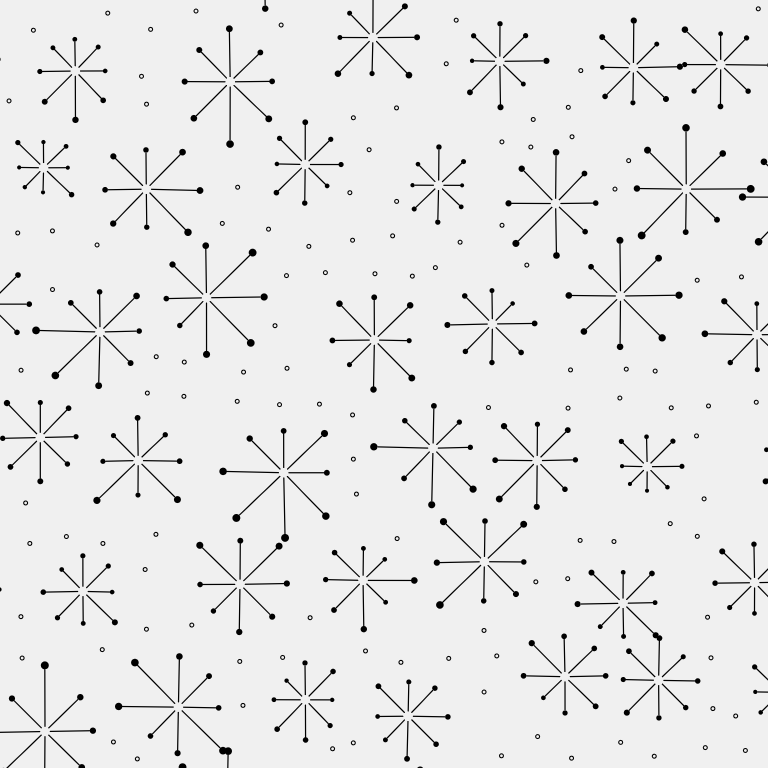
This pattern is drawn by a WebGL 1 fragment shader. Its source:

```glsl
precision highp float;
uniform vec2 u_resolution;

const float PI = 3.14159265;
const float STAR_CELL = 1.0 / 6.0;
const float RING_CELL = 1.0 / 18.0;
const float FAR = 1.0;
const vec3 PAPER = vec3(0.94);
const vec3 INK = vec3(0.0);

float hash(vec2 p, float seed) {
  return fract(sin(dot(p, vec2(127.1, 311.7)) + seed * 74.7) * 43758.5453);
}

vec2 hash2(vec2 p, float seed) {
  return vec2(hash(p, seed), hash(p, seed + 1.0));
}

// Jittered centre of a star, with alternate rows staggered
vec2 starCentre(vec2 cell) {
  float stagger = 0.5 * mod(cell.y, 2.0) - 0.25;
  vec2 jitter = (hash2(cell, 1.0) - 0.5) * vec2(0.4, 0.44);
  return (cell + 0.5 + vec2(stagger, 0.0) + jitter) * STAR_CELL;
}

// Typical arm length, limited by the nearest neighbour
float starSize(vec2 cell, vec2 centre) {
  float nearest = FAR;
  for (int y = -1; y <= 1; y++) {
    for (int x = -1; x <= 1; x++) {
      if (x != 0 || y != 0) {
        vec2 other = starCentre(cell + vec2(float(x), float(y)));
        nearest = min(nearest, distance(centre, other));
      }
    }
  }
  return min(mix(0.038, 0.085, hash(cell, 3.0)), 0.45 * nearest);
}

// Distance to a spoke lying on the x axis, tipped with a dot
float spokeDistance(vec2 q, float armLength) {
  float innerGap = 0.007;
  float halfWidth = 0.0008;
  float dotRadius = 0.0012 + 0.046 * armLength;
  float line = length(vec2(q.x - clamp(q.x, innerGap, armLength), q.y)) - halfWidth;
  float tip = length(q - vec2(armLength, 0.0)) - dotRadius;
  return min(line, tip);
}

// Distance to an eight-armed star with uneven arms
float starDistance(vec2 q, vec2 cell, float size) {
  float sector = PI / 4.0;
  float angle = atan(q.y, q.x);
  float index = floor(angle / sector + 0.5);
  float arm = mod(index, 8.0);
  float tilt = (hash(cell, arm + 10.0) - 0.5) * 0.05;
  float armLength = size * mix(0.76, 1.3, pow(hash(cell, arm + 20.0), 1.4));
  float local = angle - index * sector - tilt;
  return spokeDistance(length(q) * vec2(cos(local), sin(local)), armLength);
}

float starFieldDistance(vec2 p) {
  vec2 home = floor(p / STAR_CELL);
  float d = FAR;
  for (int y = -1; y <= 1; y++) {
    for (int x = -1; x <= 1; x++) {
      vec2 cell = home + vec2(float(x), float(y));
      vec2 centre = starCentre(cell);
      if (distance(p, centre) < 0.85 * STAR_CELL) {
        d = min(d, starDistance(p - centre, cell, starSize(cell, centre)));
      }
    }
  }
  return d;
}

// Small rings fill the space left clear by the stars
float ringFieldDistance(vec2 p) {
  float radius = 0.0025;
  float halfStroke = 0.0007;
  float clearance = 0.023;
  vec2 cell = floor(p / RING_CELL);
  vec2 centre = (cell + 0.5 + (hash2(cell, 40.0) - 0.5) * 0.6) * RING_CELL;
  float r = distance(p, centre);
  if (r > 3.0 * radius || starFieldDistance(centre) < clearance) {
    return FAR;
  }
  return abs(r - radius) - halfStroke;
}

float coverage(float d, float pixel) {
  return clamp(0.5 - d / pixel, 0.0, 1.0);
}

void main() {
  float pixel = 1.0 / min(u_resolution.x, u_resolution.y);
  vec2 p = gl_FragCoord.xy * pixel;
  float d = min(starFieldDistance(p), ringFieldDistance(p));
  gl_FragColor = vec4(mix(PAPER, INK, coverage(d, pixel)), 1.0);
}
```
